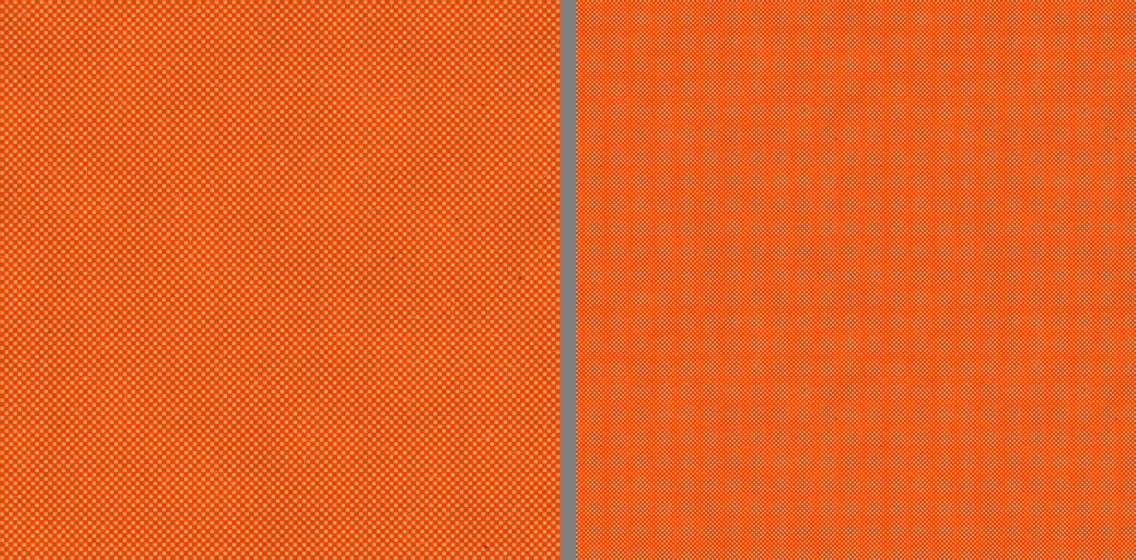
Left: one tile. Right: repeated 2 by 2.
A Shadertoy shader for this texture:

```glsl
// Plain-weave orange cloth: a fine checker of pale raised threads and deep
// orange ones, each rounded by a sine profile. Wrapped gradient noise varies
// the tone; short curved fibres and a few dark specks lie on hashed grids.

const float REPEATS = 64.0;         // weave repeats per side, two threads each
const float WOBBLE = 0.07;          // thread displacement, in threads
const float THREAD_VARIATION = 0.05;
const float CLOUD_VARIATION = 0.05;
const float GRAIN_VARIATION = 0.07;

const float FIBRE_GRID = 22.0;
const float FIBRE_CHANCE = 0.55;
const float FIBRE_WIDTH = 0.0011;   // in canvas units
const float FIBRE_OPACITY = 0.42;
const float SPECK_GRID = 9.0;
const float SPECK_CHANCE = 0.13;
const float SPECK_RADIUS = 0.0034;  // in canvas units

const vec3 PALE_PEAK = vec3(1.00, 0.70, 0.51);
const vec3 PALE_EDGE = vec3(0.95, 0.32, 0.03);
const vec3 DEEP_PEAK = vec3(0.86, 0.265, 0.015);
const vec3 DEEP_EDGE = vec3(0.91, 0.295, 0.025);
const vec3 FIBRE_COLOR = vec3(1.00, 0.64, 0.40);
const vec3 SPECK_COLOR = vec3(0.48, 0.17, 0.04);
const float PI = 3.14159;

vec2 hash2(vec2 p) {
    vec3 q = fract(p.xyx * vec3(0.1031, 0.1030, 0.0973));
    q += dot(q, q.yzx + 33.33);
    return fract((q.xx + q.yz) * q.zy);
}

// Gradient at a wrapped lattice corner, dotted with the offset to it
float cornerSlope(vec2 corner, vec2 offset, float period) {
    float angle = 2.0 * PI * hash2(mod(corner, period) + period).x;
    return dot(vec2(cos(angle), sin(angle)), offset);
}

// Gradient noise that tiles over the canvas, about -0.7 to 0.7
float tiledNoise(vec2 uv, float period) {
    vec2 p = uv * period, i = floor(p), f = p - i;
    vec2 u = f * f * f * (f * (f * 6.0 - 15.0) + 10.0);
    vec2 e = vec2(1.0, 0.0);
    float low = mix(cornerSlope(i, f, period),
                    cornerSlope(i + e.xy, f - e.xy, period), u.x);
    float high = mix(cornerSlope(i + e.yx, f - e.yx, period),
                     cornerSlope(i + e.xx, f - e.xx, period), u.x);
    return mix(low, high, u.y);
}

vec3 weave(vec2 uv, float pixel) {
    float threads = 2.0 * REPEATS;
    vec2 bend = vec2(tiledNoise(uv, 47.0), tiledNoise(uv, 53.0));
    vec2 p = uv * threads + WOBBLE * bend;
    vec2 id = mod(floor(p), threads), f = abs(fract(p) - 0.5);

    // Signed distance to the checker border, positive on pale threads
    float side = mod(id.x + id.y, 2.0) < 0.5 ? 1.0 : -1.0;
    float border = side * (0.5 - max(f.x, f.y));
    float blur = 0.5 * pixel * threads;
    float pale = smoothstep(-blur, blur, border);

    // Rounded height of the thread, varied from crossing to crossing
    float bump = cos(PI * f.x) * cos(PI * f.y);
    float vary = 1.0 + 2.0 * THREAD_VARIATION * (hash2(id + 7.0).x - 0.5);
    vec3 paleThread = mix(PALE_EDGE, PALE_PEAK, pow(max(bump, 0.0), 0.8) * vary);
    vec3 deepThread = mix(DEEP_EDGE, DEEP_PEAK, bump) * mix(1.0, vary, 0.5);
    return mix(deepThread, paleThread, pale);
}

// Coverage of short curved fibres
float fibres(vec2 uv, float pixel) {
    vec2 home = floor(uv * FIBRE_GRID);
    float cover = 0.0;
    for (int y = -1; y <= 1; y++)
    for (int x = -1; x <= 1; x++) {
        vec2 cell = home + vec2(x, y), key = mod(cell, FIBRE_GRID);
        vec2 place = hash2(key + 31.0), form = hash2(key + 83.0);
        vec2 chance = hash2(key + 151.0);
        vec2 d = uv - (cell + place) / FIBRE_GRID;
        float angle = 2.0 * PI * form.x;
        d = mat2(cos(angle), -sin(angle), sin(angle), cos(angle)) * d;
        float halfLength = mix(0.006, 0.018, form.y);
        float curve = (chance.y - 0.5) * 50.0;
        float across = abs(d.y - curve * d.x * d.x) / sqrt(1.0 + 4.0 * curve * curve * d.x * d.x);
        float line = 1.0 - smoothstep(0.0, 0.5 * FIBRE_WIDTH + pixel * 0.5, across);
        float ends = 1.0 - smoothstep(0.7 * halfLength, halfLength, abs(d.x));
        cover = max(cover, line * ends * step(chance.x, FIBRE_CHANCE));
    }
    return cover;
}

// Coverage of sparse round specks, kept inside their grid cells
float specks(vec2 uv, float pixel) {
    vec2 cell = floor(uv * SPECK_GRID);
    vec2 place = mix(vec2(0.1), vec2(0.9), hash2(cell + 211.0));
    vec2 chance = hash2(cell + 307.0);
    float radius = SPECK_RADIUS * mix(0.6, 1.0, chance.y);
    float d = length(uv - (cell + place) / SPECK_GRID) - radius;
    return (1.0 - smoothstep(-pixel, pixel, d)) * step(chance.x, SPECK_CHANCE);
}

void mainImage(out vec4 fragColor, in vec2 fragCoord) {
    vec2 uv = fragCoord / iResolution.xy;
    float pixel = 1.0 / min(iResolution.x, iResolution.y);
    vec3 color = weave(uv, pixel);
    color = mix(color, FIBRE_COLOR, FIBRE_OPACITY * fibres(uv, pixel));
    color *= 1.0 + CLOUD_VARIATION * tiledNoise(uv, 7.0) + GRAIN_VARIATION * tiledNoise(uv, 190.0);
    color = mix(color, SPECK_COLOR, 0.7 * specks(uv, pixel));
    fragColor = vec4(clamp(color, 0.0, 1.0), 1.0);
}
```
